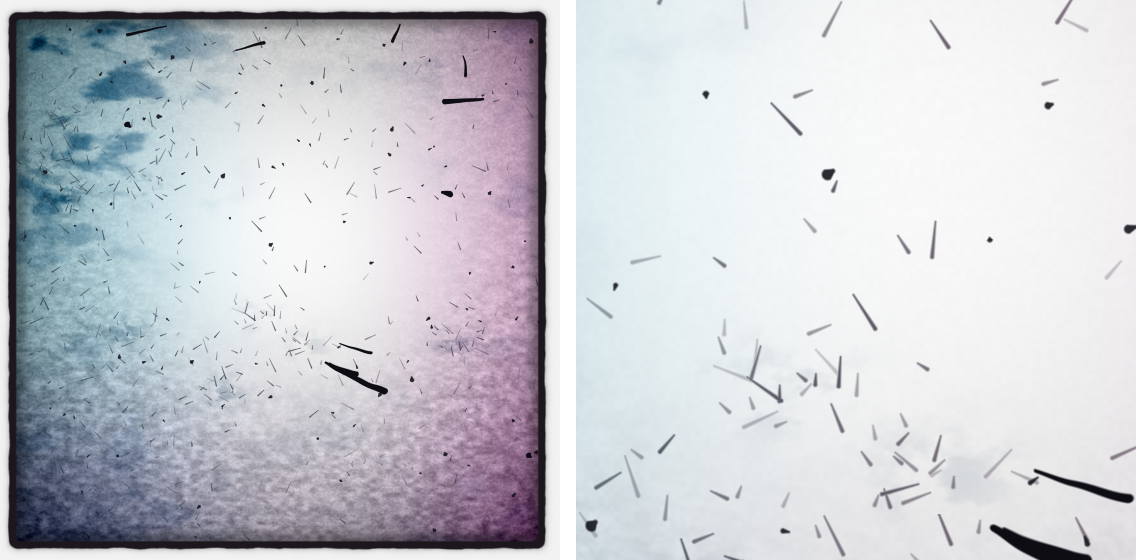
Left, the full canvas; right, a detail of the centre.
Give the GLSL for this texture, as a Shadertoy shader.

```glsl
vec4 hash4(vec2 p) {
    vec4 q = fract(p.xyxy * vec4(0.1031, 0.1030, 0.0973, 0.1099));
    q += dot(q, q.wzxy + 33.33);
    return fract((q.xxyz + q.yzzw) * q.zywx);
}

float noise(vec2 p) {
    vec2 i = floor(p), f = fract(p);
    f = f * f * (3.0 - 2.0 * f);
    float low = mix(hash4(i).x, hash4(i + vec2(1, 0)).x, f.x);
    float high = mix(hash4(i + vec2(0, 1)).x, hash4(i + vec2(1, 1)).x, f.x);
    return mix(low, high, f.y);
}

float fbm(vec2 p) {
    float sum = 0.0, gain = 0.53;
    for (int i = 0; i < 4; i++) {
        sum += gain * noise(p);
        p = mat2(1.6, 1.2, -1.2, 1.6) * p + 7.3;
        gain *= 0.5;
    }
    return sum;
}

// Tapered stroke from a to b
float stroke(vec2 p, vec2 a, vec2 b, float width) {
    vec2 pa = p - a, ba = b - a;
    float h = clamp(dot(pa, ba) / dot(ba, ba), 0.0, 1.0);
    float d = length(pa - ba * h) - width * (1.0 - 0.6 * h);
    float soft = max(0.0009, 0.7 / iResolution.y);
    return 1.0 - smoothstep(-soft, soft, d);
}

// Tufts where grass pokes through the snow
float tufts(vec2 p) {
    vec2 centers[9] = vec2[9](vec2(0.11, 0.785), vec2(0.075, 0.71), vec2(0.26, 0.665),
        vec2(0.23, 0.41), vec2(0.40, 0.30), vec2(0.46, 0.435), vec2(0.55, 0.385),
        vec2(0.81, 0.385), vec2(0.12, 0.65));
    float sum = 0.0;
    for (int i = 0; i < 9; i++) {
        vec2 d = (p - centers[i]) * vec2(0.8, 1.2);
        sum += exp(-dot(d, d) * 900.0);
    }
    return min(sum, 1.0);
}

// Grass blades, dense in the tufts and sparse elsewhere
float blades(vec2 p, float cells, float seed) {
    float ink = 0.0;
    vec2 cell = floor(p * cells);
    for (int k = 0; k < 9; k++) {
        vec2 id = cell + vec2(k % 3 - 1, k / 3 - 1);
        vec4 r = hash4(id + seed), s = hash4(id + seed + 57.0);
        vec2 root = (id + r.xy) / cells;
        float chance = 0.035 + 0.07 * smoothstep(0.6, 0.1, root.x) + 0.6 * tufts(root);
        if (r.w > chance) continue;
        float angle = 1.5 + (r.z - 0.5) * 2.6;
        vec2 tip = root + vec2(cos(angle), sin(angle)) * mix(0.006, 0.026, s.x * s.x);
        ink = max(ink, stroke(p, root, tip, 0.0012) * mix(0.3, 0.95, s.y));
    }
    return ink;
}

// Small dark crumbs, thicker toward the upper left
float crumbs(vec2 p) {
    float ink = 0.0;
    vec2 cell = floor(p * 26.0);
    for (int k = 0; k < 9; k++) {
        vec2 id = cell + vec2(k % 3 - 1, k / 3 - 1);
        vec4 r = hash4(id + 311.0), s = hash4(id + 420.0);
        vec2 c = (id + r.xy) / 26.0;
        float chance = 0.13 + 0.25 * smoothstep(0.5, 0.95, c.y) * smoothstep(0.7, 0.1, c.x);
        if (r.w > chance) continue;
        vec2 reach = (s.xy - 0.5) * 0.009 + 0.0005;
        ink = max(ink, stroke(p, c, c + reach, mix(0.0014, 0.0042, s.z * s.z * s.z)));
    }
    return ink;
}

// Fallen twigs and bark, each as start and end point
float twigs(vec2 p) {
    vec4 ends[10] = vec4[10](vec4(0.688, 0.300, 0.582, 0.352), vec4(0.663, 0.372, 0.608, 0.384),
        vec4(0.230, 0.940, 0.298, 0.951), vec4(0.470, 0.923, 0.420, 0.910),
        vec4(0.831, 0.866, 0.827, 0.899), vec4(0.700, 0.925, 0.715, 0.955),
        vec4(0.796, 0.819, 0.860, 0.825), vec4(0.806, 0.652, 0.790, 0.656),
        vec4(0.229, 0.778, 0.234, 0.774), vec4(0.943, 0.187, 0.946, 0.185));
    float ink = 0.0;
    vec2 q = p + 0.006 * (vec2(noise(p * 35.0), noise(p * 35.0 + 40.0)) - 0.5);
    for (int i = 0; i < 10; i++) {
        float width = i == 0 ? 0.0058 : i > 5 ? 0.0055 : 0.0028;
        ink = max(ink, stroke(q, ends[i].xy, ends[i].zw, width));
    }
    return max(ink, stroke(q, vec2(0.635, 0.333), vec2(0.588, 0.351), 0.0052));
}

float roundBox(vec2 p, float halfSize, float radius) {
    vec2 q = abs(p) - halfSize + radius;
    return length(max(q, 0.0)) + min(max(q.x, q.y), 0.0) - radius;
}

void mainImage(out vec4 fragColor, in vec2 fragCoord) {
    vec2 p = fragCoord / iResolution.xy;
    vec2 away = (p - vec2(0.53, 0.57)) * vec2(1.05, 1.0);
    float d2 = dot(away, away);
    float edge = smoothstep(0.02, 0.2, d2);

    // Snow with a vignette, cool on the left and mauve on the right
    vec3 snow = vec3(0.975 - 1.5 * d2);
    vec3 cool = mix(vec3(-0.07, -0.015, 0.045), vec3(-0.10, 0.025, 0.06), smoothstep(0.1, 0.5, p.y));
    snow += cool * smoothstep(0.55, 0.1, p.x);
    snow += vec3(0.06, -0.075, 0.03) * smoothstep(0.6, 0.98, p.x);
    snow += vec3(0.01, -0.02, 0.03) * smoothstep(0.45, 0.0, p.y);

    // Crusty grain and soft hollows
    float rough = mix(0.3, 1.0, smoothstep(0.75, 0.25, p.y));
    snow += (fbm(p * vec2(75.0, 120.0)) - 0.5) * 0.38 * edge * rough;
    snow += (noise(p * 330.0) - 0.5) * 0.07 * (0.15 + edge);
    float hollow = smoothstep(0.52, 0.75, fbm(p * vec2(13.0, 24.0) + 3.0));
    float upperLeft = smoothstep(0.5, 0.15, p.x) * smoothstep(0.45, 0.8, p.y);
    snow -= vec3(0.32, 0.25, 0.19) * hollow * (upperLeft + 0.25 * edge);
    float shade = tufts(p) * smoothstep(0.4, 0.7, fbm(p * vec2(50.0, 75.0)));
    snow -= vec3(0.30, 0.25, 0.21) * shade * (0.3 + 0.7 * edge);

    // Debris on the snow
    float grass = max(blades(p, 48.0, 11.0), max(blades(p, 61.0, 93.0), blades(p, 39.0, 171.0)));
    vec3 grassColor = mix(vec3(0.16, 0.23, 0.27), vec3(0.25, 0.18, 0.25), smoothstep(0.2, 0.7, p.x));
    vec3 color = mix(snow, grassColor, grass * 0.85);
    color = mix(color, vec3(0.08, 0.08, 0.11), crumbs(p) * 0.9);
    color = mix(color, vec3(0.06, 0.05, 0.08), twigs(p));

    // Ragged black frame on white paper
    vec2 c = p - vec2(0.495, 0.4995);
    float inner = roundBox(c, 0.466, 0.008);
    float outer = roundBox(c, 0.479, 0.016) + 0.006 * (fbm(p * 28.0) - 0.5);
    color *= 1.0 - 0.3 * smoothstep(-0.03, 0.0, inner);
    color = mix(color, vec3(0.11, 0.09, 0.11), smoothstep(-0.002, 0.002, inner));
    vec3 paper = vec3(0.95) - 0.25 * exp(-max(outer, 0.0) * 260.0);
    color = mix(color, paper, smoothstep(-0.0018, 0.0018, outer));
    fragColor = vec4(clamp(color, 0.0, 1.0), 1.0);
}
```
